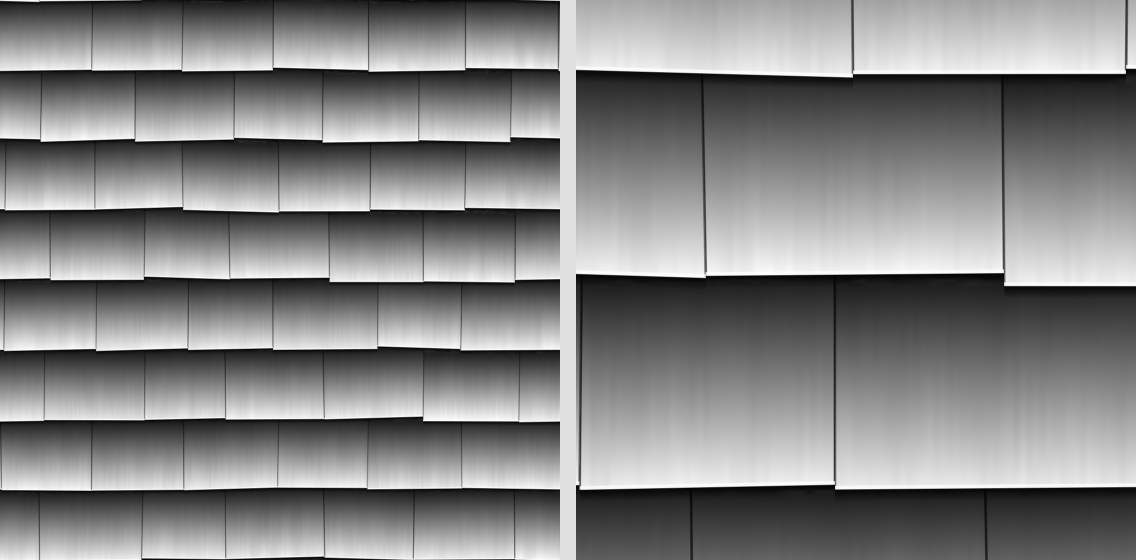
Left, the full canvas; right, a detail of the centre.
Give the GLSL for this texture, as a Shadertoy shader.

```glsl
// Overlapping grey shingles: 8 staggered courses of 6 tiles, each uneven in width,
// hang and tilt. Every tile brightens towards its lower lip, which shades the course
// below; fine seams, faint vertical streaks and soot in the gaps add wear.

const vec2 GRID = vec2(6.0, 8.0);     // tiles across, courses down
const float SEAM_HALF = 0.0045;       // half width of a seam, in tile widths
const float LIP = 0.018;              // height of the bright lip, in courses
const float TOP_GREY = 0.09;
const float BOTTOM_GREY = 0.94;
const float LIP_GREY = 0.99;

struct Tile {
    vec2 id;       // wrapped column and course
    float localX;  // distance from the nominal left side
    float seam;    // distance to the nearest seam
    float edge;    // height of the lower edge
};

float hash(vec2 p, float seed) {
    vec3 q = fract(vec3(p.xyx + seed * 7.31) * vec3(0.1031, 0.1030, 0.0973));
    q += dot(q, q.yzx + 33.33);
    return fract((q.x + q.y) * q.z);
}

// Random value from -1 to 1
float signedHash(vec2 p, float seed) {
    return 2.0 * hash(p, seed) - 1.0;
}

float noise(vec2 p) {
    vec2 cell = floor(p), f = fract(p);
    f = f * f * (3.0 - 2.0 * f);
    float low = mix(hash(cell, 0.0), hash(cell + vec2(1, 0), 0.0), f.x);
    float high = mix(hash(cell + vec2(0, 1), 0.0), hash(cell + vec2(1, 1), 0.0), f.x);
    return mix(low, high, f.y);
}

// Finds the tile of one course that lies at p, in grid units
Tile findTile(vec2 p, float course) {
    float stagger = 0.5 * mod(course + 1.0, 2.0);
    float x = p.x - stagger;
    float nearest = floor(x + 0.5);
    vec2 seamId = mod(vec2(nearest, course), GRID);
    float seamX = nearest - 0.01 + 0.075 * signedHash(seamId, 1.0)
                + 0.014 * signedHash(seamId, 2.0) * (p.y - course);
    float column = x < seamX ? nearest - 1.0 : nearest;

    Tile tile;
    tile.id = mod(vec2(column, course), GRID);
    tile.localX = x - column;
    tile.seam = abs(x - seamX);
    tile.edge = course + 0.033 * signedHash(tile.id, 3.0)
              + 0.042 * signedHash(tile.id, 4.0) * (tile.localX - 0.5);
    return tile;
}

// Grey of one course at p, including the shadow of the course above it
float shadeCourse(vec2 p, float course, vec2 pixel) {
    Tile tile = findTile(p, course);
    float above = p.y - tile.edge;
    float drop = findTile(p, course + 1.0).edge - p.y;

    // Face gradient with a small change of tone per tile
    float grey = mix(BOTTOM_GREY, TOP_GREY, clamp(above, 0.0, 1.0));
    grey *= 1.0 + 0.035 * signedHash(tile.id, 5.0);

    // Vertical streaks, broad and fine
    vec2 face = vec2(tile.localX, above) + 37.0 * hash(tile.id, 6.0);
    float streaks = 0.6 * noise(face * vec2(9.0, 1.6)) + 0.4 * noise(face * vec2(42.0, 2.2));
    grey *= 1.0 + 0.10 * (streaks - 0.5);

    // Seam between neighbouring tiles
    float seam = clamp((SEAM_HALF + 0.5 * pixel.x - tile.seam) / pixel.x, 0.0, 1.0);
    grey *= 1.0 - seam * mix(0.45, 0.75, hash(tile.id, 7.0));

    // Bright lower lip
    float lip = 1.0 - smoothstep(LIP - 0.5 * pixel.y, LIP + 0.5 * pixel.y, above);
    grey = mix(grey, LIP_GREY, 0.8 * lip);

    // Contact shadow, then mottled soot where a short tile leaves a gap
    grey *= mix(0.3, 1.0, smoothstep(0.0, 0.065, drop));
    float soot = noise(face * vec2(13.0, 24.0)) * noise(face * vec2(31.0, 47.0));
    float gap = smoothstep(0.95, 1.0, above) * smoothstep(0.01, 0.035, drop);
    return grey + 0.12 * soot * gap;
}

// Blends the two courses that meet at the nearest overlap
float shingles(vec2 p, vec2 pixel) {
    float course = floor(p.y + 0.5);
    float edge = findTile(p, course).edge;
    float cover = clamp((p.y - edge) / pixel.y + 0.5, 0.0, 1.0);
    return mix(shadeCourse(p, course - 1.0, pixel), shadeCourse(p, course, pixel), cover);
}

void mainImage(out vec4 fragColor, in vec2 fragCoord) {
    vec2 pixel = GRID / iResolution.xy;
    vec2 p = fragCoord * pixel;

    // Four samples soften the steps between tiles
    float grey = 0.0;
    for (int i = 0; i < 4; i++) {
        vec2 offset = vec2(i % 2, i / 2) * 0.5 - 0.25;
        grey += 0.25 * shingles(p + offset * pixel, pixel);
    }
    fragColor = vec4(vec3(clamp(grey, 0.0, 1.0)), 1.0);
}
```
